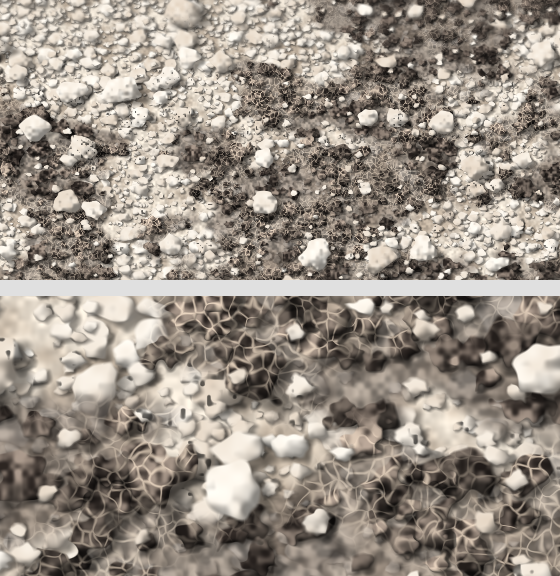
Top, the full canvas; bottom, a detail of the centre.
A WebGL 1 fragment shader for this texture:

```glsl
precision highp float;
// Sunlit pale gravel and sand overgrown with dark, crumbly clumps of soil crust.
uniform vec2 u_resolution;

const vec2 FORESHORTEN = vec2(1.0, 1.2);

float hash(vec2 p) {
  vec3 q = fract(p.xyx * 0.1031);
  q += dot(q, q.yzx + 33.33);
  return fract((q.x + q.y) * q.z);
}

vec2 hash2(vec2 p) { return vec2(hash(p), hash(p + 71.7)); }

float noise(vec2 p) {
  vec2 i = floor(p), f = fract(p);
  f *= f * (3.0 - 2.0 * f);
  return mix(mix(hash(i), hash(i + vec2(1, 0)), f.x),
             mix(hash(i + vec2(0, 1)), hash(i + 1.0), f.x), f.y);
}

float fbm(vec2 p) {
  float sum = 0.0, amp = 0.53;
  for (int i = 0; i < 4; i++) {
    sum += amp * noise(p);
    p = mat2(1.6, 1.2, -1.2, 1.6) * p + 17.0;
    amp *= 0.5;
  }
  return sum;
}

// Crust amount: common below, rare at upper left, a patch at upper right
float crustCover(vec2 p) {
  vec2 patchOffset = (p - vec2(1.6, 0.92)) * vec2(2.6, 4.0);
  float lean = 0.055 * (1.0 - smoothstep(0.45, 0.7, p.y))
             - 0.17 * smoothstep(0.45, 0.7, p.y) * (1.0 - smoothstep(0.6, 1.0, p.x))
             + 0.14 * exp(-dot(patchOffset, patchOffset));
  return smoothstep(0.475, 0.59, fbm(p * vec2(4.2, 6.0) + 4.0) + lean);
}

// Gap between the nearest and second nearest cell point, small along cracks
float crackGap(vec2 p) {
  float first = 9.0, second = 9.0;
  for (int k = 0; k < 9; k++) {
    vec2 cell = floor(p) + vec2(mod(float(k), 3.0), floor(float(k) / 3.0)) - 1.0;
    float d = length(cell + hash2(cell) - p);
    second = min(second, max(first, d));
    first = min(first, d);
  }
  return second - first;
}

vec3 crustColor(vec2 p, float defocus) {
  vec2 warped = p + 0.016 * vec2(noise(p * 60.0), noise(p * 60.0 + 9.0));
  float vein = 1.0 - smoothstep(0.0, 0.32, crackGap(warped * 62.0));
  float grain = 0.5 * noise(p * 125.0) + 0.5 * noise(p * 58.0);
  grain = mix(smoothstep(0.2, 0.8, grain), 0.45, 0.6 * defocus);
  vec3 dark = mix(vec3(0.13, 0.11, 0.10), vec3(0.50, 0.45, 0.41), grain);
  float dusty = smoothstep(0.3, 0.65, noise(p * 9.0)) * (1.0 - 0.6 * defocus);
  return mix(dark, vec3(0.74, 0.68, 0.61), 0.7 * vein * dusty);
}

// Rounded irregular polygon, 1 on its outline
float lumpDistance(vec2 q, vec2 seed) {
  float sum = 0.0;
  for (int i = 0; i < 6; i++) {
    float k = float(i), angle = 1.047 * (k + 0.8 * hash(seed + k * 3.1));
    float reach = mix(0.65, 1.12, hash(seed + k * 5.7 + 2.0));
    sum += pow(max(dot(q, vec2(cos(angle), sin(angle))) / reach, 0.0), 9.0);
  }
  return pow(sum, 1.0 / 9.0);
}

// One layer of lit lumps with shadows: stones, or crust where isCrust is 1
void scatter(inout vec3 col, vec2 p, float scale, float density, float isCrust, float defocus) {
  vec2 g = p * FORESHORTEN * scale;
  vec2 wobble = vec2(noise(g * 4.0), noise(g * 4.0 + 31.0)) - 0.5;
  vec2 rough = vec2(noise(p * 75.0), noise(p * 75.0 + 57.0)) - 0.5;
  for (int k = 0; k < 9; k++) {
    vec2 cell = floor(g) + vec2(mod(float(k), 3.0) - 1.0, 1.0 - floor(float(k) / 3.0));
    vec2 seed = cell + scale * 7.3;
    vec2 centre = cell + 0.2 + 0.6 * hash2(seed);
    float cover = crustCover(centre / scale / FORESHORTEN);
    float chance = density * mix(1.0 - 0.5 * cover, cover, isCrust);
    if (hash(seed + 13.0) > chance) continue;

    float size = hash(seed + 29.0), radius = mix(0.3, 0.62, size * size);
    vec2 q = (g - centre) / radius + wobble * mix(0.32, 0.8, isCrust);
    if (length(q) > 2.4) continue;
    float edge = (0.003 + 0.007 * defocus) * scale / radius;
    float d = lumpDistance(q, seed);
    float shadow = lumpDistance(q - vec2(0.32, -0.28), seed);
    col *= 1.0 - 0.42 * (1.0 - smoothstep(0.85 - edge, 1.2 + edge, shadow));

    vec2 slope = q * 0.7 + rough * (1.0 - 0.7 * defocus);
    vec3 normal = normalize(vec3(slope, sqrt(max(1.15 - d * d, 0.08))));
    float light = smoothstep(-0.15, 0.7, dot(normal, vec3(-0.45, 0.6, 0.66)));
    float tone = 0.6 * hash(seed + 41.0) + 0.4 * noise(p * 60.0);
    vec3 stone = mix(vec3(0.85, 0.79, 0.72), vec3(0.98, 0.965, 0.935), tone);
    float speck = smoothstep(0.68, 0.92, noise(p * 130.0)) * step(0.8, hash(seed + 53.0));
    stone *= (1.0 - 0.6 * speck * (1.0 - defocus)) * mix(0.56, 1.05, light);
    vec3 crust = crustColor(p, defocus) * mix(0.5, 1.3, light) * mix(0.7, 1.15, hash(seed + 61.0));
    col = mix(col, mix(stone, crust, isCrust), 1.0 - smoothstep(1.0 - edge, 1.0 + edge, d));
  }
}

void main() {
  vec2 p = gl_FragCoord.xy / u_resolution.y;
  float defocus = smoothstep(0.62, 1.0, p.y) + 0.3 * (1.0 - smoothstep(0.0, 0.15, p.y));

  // Sand and bare gravel
  vec3 col = mix(vec3(0.74, 0.68, 0.61), vec3(0.95, 0.91, 0.85), smoothstep(0.25, 0.65, fbm(p * 16.0)));
  col *= 1.0 + 0.22 * (1.0 - 0.7 * defocus) * (noise(p * 120.0) - 0.5);
  scatter(col, p, 55.0, 0.4, 0.0, defocus);
  scatter(col, p, 30.0, 0.55, 0.0, defocus);
  scatter(col, p, 17.0, 0.65, 0.0, defocus);

  // Crust: a thin stain under raised clumps
  col = mix(col, crustColor(p, defocus) * 1.15, 0.6 * crustCover(p));
  scatter(col, p, 12.0, 0.75, 1.0, defocus);
  scatter(col, p, 23.0, 0.55, 1.0, defocus);

  // Loose stones lying on top
  scatter(col, p, 34.0, 0.2, 0.0, defocus);
  scatter(col, p, 11.0, 0.22, 0.0, defocus);
  scatter(col, p, 5.5, 0.1, 0.0, defocus);
  gl_FragColor = vec4(col, 1.0);
}
```
